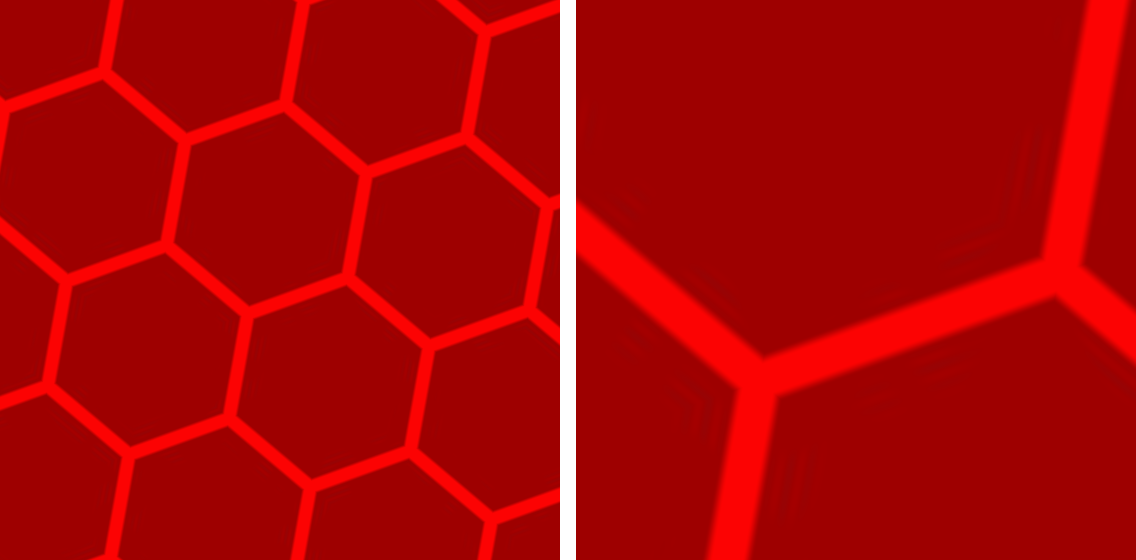
Left: the whole. Right: its middle third, enlarged.
This pattern is drawn by a three.js fragment shader. Its source:

```glsl
varying vec2 vUv;

// Offset from the nearest centre of a hexagonal lattice with unit spacing
vec2 hexCell(vec2 p) {
  vec2 period = vec2(1.0, sqrt(3.0));
  vec2 a = mod(p + 0.5 * period, period) - 0.5 * period;
  vec2 b = mod(p, period) - 0.5 * period;
  return dot(a, a) < dot(b, b) ? a : b;
}

// Distance from the cell border, for an offset from the cell centre
float borderDistance(vec2 offset) {
  vec2 p = abs(offset);
  return 0.5 - max(p.x, dot(p, vec2(0.5, sqrt(0.75))));
}

// Uneven patches from layered sines, about -1 to 1
float patches(vec2 p) {
  float broad = sin(p.x * 47.0 + 2.0 * sin(p.y * 31.0));
  float fine = sin(p.y * 83.0 + 2.0 * sin(p.x * 59.0));
  return 0.5 * (broad + fine);
}

void main() {
  // Tilted honeycomb
  float spacing = 0.3288;
  float tilt = radians(10.15);
  vec2 p = vUv - vec2(0.476, 0.6265);
  vec2 q = vec2(cos(tilt) * p.x - sin(tilt) * p.y,
                sin(tilt) * p.x + cos(tilt) * p.y);
  float distanceToLine = spacing * borderDistance(hexCell(q / spacing));

  // Faint, patchy ripples beside the lines
  float nearLine = smoothstep(0.014, 0.02, distanceToLine)
                 * (1.0 - smoothstep(0.03, 0.055, distanceToLine));
  float ripple = nearLine * sin(distanceToLine * 520.0)
               * smoothstep(0.0, 0.8, patches(vUv));
  vec3 fill = vec3(0.62, 0.0, 0.0) + ripple * vec3(-0.025, 0.012, 0.016);

  // Soft-edged bright lines
  float line = 1.0 - smoothstep(0.0085, 0.0155, distanceToLine);
  gl_FragColor = vec4(mix(fill, vec3(0.99, 0.012, 0.01), line), 1.0);
}
```
